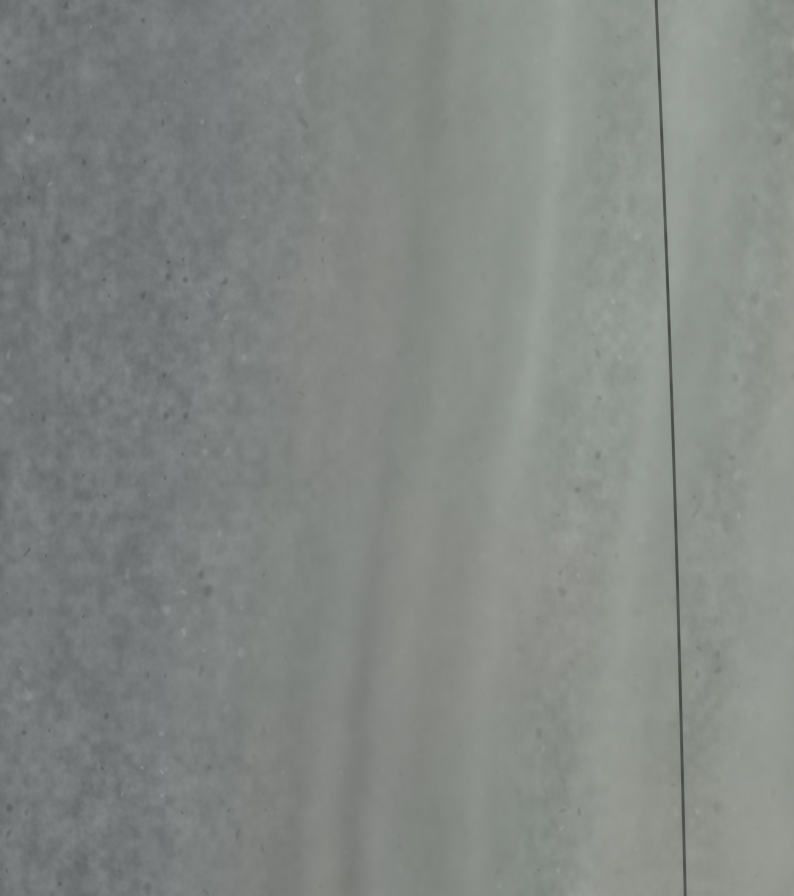
Write a WebGL 2 fragment shader that draws this texture.

```glsl
#version 300 es
precision highp float;
// Weathered grey-green stone slab with soft leaning streaks, fine grain and one thin seam.

uniform vec2 u_resolution;
out vec4 fragColor;

const vec3 SHADE_COLOR = vec3(0.456, 0.468, 0.472);  // rough side
const vec3 BODY_COLOR  = vec3(0.518, 0.536, 0.520);  // middle
const vec3 LIGHT_COLOR = vec3(0.578, 0.602, 0.576);  // smooth side
const vec3 WARM_TINT   = vec3(0.007, -0.003, -0.003);
const vec3 SEAM_COLOR  = vec3(0.270, 0.285, 0.265);
const float SEAM_WIDTH = 0.0026;
const float LEAN = 0.098;            // sideways drift of streaks over the height
const float SWAY = 0.009;            // gentle bend of streaks
const float STREAK_DEPTH = 0.066;
const float GRAIN_DEPTH = 0.105;
const float FLECK_CELL = 0.022;
const float FLECK_SHARE = 0.15;

float hash(vec2 p) {
  return fract(sin(dot(p, vec2(127.1, 311.7))) * 43758.5453);
}

// Value noise in 0..1
float noise(vec2 p) {
  vec2 i = floor(p), f = fract(p);
  f = f * f * (3.0 - 2.0 * f);
  return mix(mix(hash(i), hash(i + vec2(1, 0)), f.x),
             mix(hash(i + vec2(0, 1)), hash(i + vec2(1, 1)), f.x), f.y);
}

// Layered noise, centred on zero
float fbm(vec2 p) {
  float sum = 0.0, amp = 0.5;
  for (int i = 0; i < 4; i++) {
    sum += amp * (noise(p) - 0.5);
    p = mat2(1.6, 1.2, -1.2, 1.6) * p + 17.3;
    amp *= 0.55;
  }
  return sum;
}

float bump(float x, float center, float width) {
  float d = (x - center) / width;
  return exp(-d * d);
}

// Sparse dark pits and pale chips, one at most per cell
float flecks(vec2 p) {
  vec2 id = floor(p / FLECK_CELL);
  vec2 center = 0.3 + 0.4 * vec2(hash(id + 3.1), hash(id + 8.7));
  vec2 d = (fract(p / FLECK_CELL) - center) * vec2(1.0, 0.75);
  float radius = mix(0.09, 0.26, pow(hash(id + 5.9), 2.0));
  float mask = 1.0 - smoothstep(0.2 * radius, 1.3 * radius, length(d));
  float tone = hash(id + 1.3) < 0.55 ? -0.075 : 0.065;
  return mask * tone * step(hash(id + 12.4), FLECK_SHARE);
}

void main() {
  vec2 p = gl_FragCoord.xy / u_resolution.y;
  float h = p.y - 0.5;

  // Coordinate across the streaks
  float across = p.x - LEAN * h - SWAY * sin(6.2832 * h);
  across += 0.016 * fbm(vec2(p.x * 5.0, p.y * 5.0));

  // Broad gradient from rough shade to smooth light
  float drift = across + 0.07 * fbm(p * vec2(5.0, 2.0) + 4.0);
  vec3 color = mix(SHADE_COLOR, BODY_COLOR, smoothstep(0.12, 0.42, drift));
  color = mix(color, LIGHT_COLOR, smoothstep(0.34, 0.74, drift + 0.10 * h));
  color += 0.025 * h * smoothstep(0.3, 0.7, across);

  // Long streaks: irregular strands plus a few wide bands
  float smoothSide = smoothstep(0.14, 0.46, across);
  float strands = noise(vec2(across * 17.0, p.y * 2.0)) - 0.5;
  strands += 0.7 * (noise(vec2(across * 43.0 + 9.0, p.y * 3.0)) - 0.5);
  float roughBand = bump(across, 0.66, 0.045) + bump(across, 0.82, 0.04);
  float bands = bump(across, 0.44, 0.018) + 0.6 * bump(across, 0.372, 0.02)
              + 0.8 * roughBand - 0.4 * bump(across, 0.575, 0.012);
  bands *= 0.4 + 0.8 * noise(vec2(across * 9.0, p.y * 5.0 + 2.0));
  color += STREAK_DEPTH * (0.55 * strands * (0.35 + 0.65 * smoothSide) - 0.7 * bands);

  // Faint warm patches
  float warm = noise(vec2(across * 8.0 + 3.0, p.y * 3.0 + 6.0));
  color += WARM_TINT * smoothstep(0.5, 0.95, warm) * smoothSide;

  // Soft grain, stronger on the rough side and inside rough bands
  float roughness = mix(1.0, 0.22, smoothSide) + 0.45 * min(roughBand, 1.0);
  roughness *= 0.7 + 0.6 * noise(p * 9.0 + 20.0);
  float grain = fbm(p * vec2(105.0, 85.0)) + 0.6 * fbm(p * vec2(44.0, 24.0) + 31.0);
  color += GRAIN_DEPTH * roughness * grain;

  // Blotches of rubbed surface between grain and streak size
  color += 0.024 * fbm(vec2(across * 26.0, p.y * 13.0) + 50.0);
  vec2 bent = p + 0.007 * vec2(noise(p * 90.0), noise(p * 90.0 + 40.0));
  color += flecks(bent) * min(roughness, 1.0);

  // Thin seam with a softened edge
  float seamX = 0.7485 - 0.0325 * h + 0.003 * cos(3.1416 * h);
  float pixel = 1.0 / u_resolution.y;
  float seamDistance = abs(p.x - seamX);
  float seam = 1.0 - smoothstep(0.5 * SEAM_WIDTH - 0.5 * pixel, 0.5 * SEAM_WIDTH + pixel, seamDistance);
  seam *= 0.78 + 0.22 * noise(vec2(3.0, p.y * 60.0));
  color -= 0.018 * bump(p.x, seamX, 0.004);
  color = mix(color, SEAM_COLOR, seam);

  fragColor = vec4(color, 1.0);
}
```
